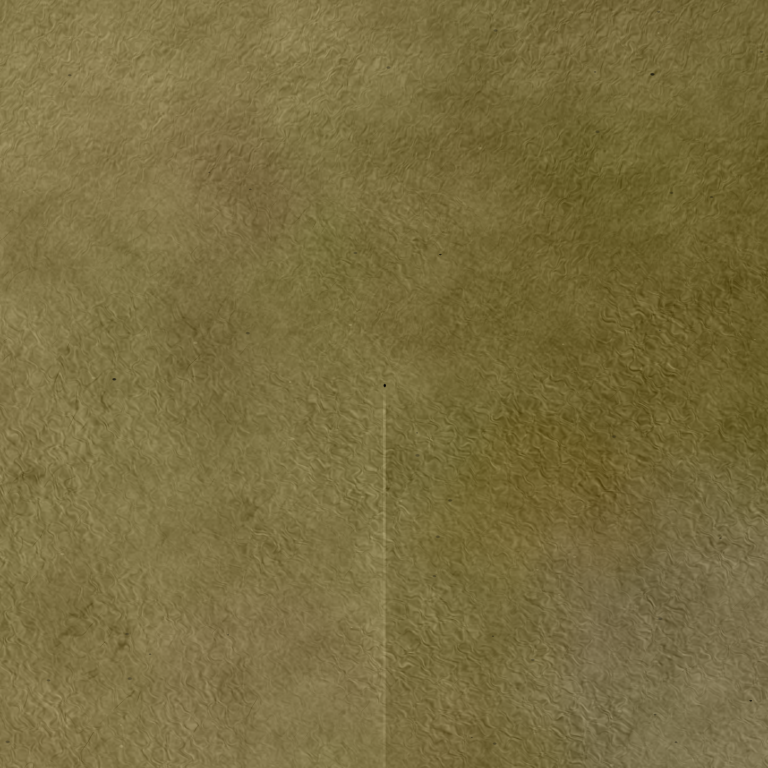
A WebGL 1 fragment shader for this texture:

```glsl
precision highp float;
// Weathered olive ground: soft stains, fine embossed grain, dark pits and one vertical seam.
uniform vec2 u_resolution;

float hash(vec2 p) {
  vec3 q = fract(p.xyx * 0.1031);
  q += dot(q, q.yzx + 33.33);
  return fract((q.x + q.y) * q.z);
}

float noise(vec2 p) {
  vec2 cell = floor(p), f = fract(p);
  f = f * f * (3.0 - 2.0 * f);
  return mix(mix(hash(cell), hash(cell + vec2(1.0, 0.0)), f.x),
             mix(hash(cell + vec2(0.0, 1.0)), hash(cell + 1.0), f.x), f.y);
}

float fbm(vec2 p) {
  float sum = 0.0, amp = 0.5;
  for (int i = 0; i < 5; i++) {
    sum += amp * noise(p);
    p = mat2(1.6, 1.2, -1.2, 1.6) * p + 17.3;
    amp *= 0.5;
  }
  return sum;
}

// Soft elliptical stain: 1 inside, 0 outside.
float blotch(vec2 p, vec2 centre, vec2 radius, float softness) {
  return 1.0 - smoothstep(1.0 - softness, 1.0 + softness, length((p - centre) / radius));
}

// Side-lit relief of short fibres along the given angle, in two sizes.
float fibres(vec2 p, float angle, float scale) {
  float c = cos(angle), s = sin(angle);
  vec2 q = vec2(c * p.x + s * p.y, c * p.y - s * p.x) * scale * vec2(0.7, 1.1);
  q += 2.0 * vec2(noise(p * 90.0), noise(p * 90.0 + 31.0));
  vec2 fine = q * 1.7 + 53.0;
  return 0.65 * (noise(q) - noise(q + vec2(0.4, 0.7)))
       + 0.6 * (noise(fine) - noise(fine + vec2(0.5, 0.8)));
}

// Sparse dark pits, at most one per grid cell.
float pits(vec2 p, float count, float rarity) {
  vec2 cell = floor(p * count);
  vec2 centre = 0.25 + 0.5 * vec2(hash(cell + 5.1), hash(cell + 9.7));
  vec2 d = (fract(p * count) - centre) / count;
  d = vec2(d.x + 0.5 * d.y, d.y * 1.5 - 0.3 * d.x);
  float size = mix(0.0015, 0.0035, hash(cell + 2.3));
  float shape = 1.0 - smoothstep(size * 0.3, size * 1.3, length(d));
  return shape * step(rarity, hash(cell + 13.9));
}

void main() {
  vec2 uv = gl_FragCoord.xy / u_resolution;
  float pixel = 1.0 / min(u_resolution.x, u_resolution.y);
  vec2 warp = vec2(fbm(uv * 7.0), fbm(uv * 7.0 + 40.0)) - 0.48;
  vec2 p = uv + 0.12 * warp;

  // Broad light and stains
  vec3 color = vec3(0.479, 0.431, 0.252);
  color += mix(0.022, -0.029, smoothstep(0.35, 0.8, p.x));
  color += vec3(0.03, 0.025, 0.025) * blotch(p, vec2(0.12, 0.92), vec2(0.4, 0.25), 0.7);
  color -= vec3(0.032, 0.03, 0.05) * blotch(p, vec2(0.88, 0.62), vec2(0.36, 0.26), 0.6);
  color -= vec3(0.035, 0.045, 0.03) * blotch(p, vec2(0.31, 0.77), vec2(0.08, 0.09), 0.8);
  color -= vec3(0.033, 0.037, 0.03) * blotch(p, vec2(0.28, 0.56), vec2(0.06, 0.11), 0.8);
  color -= vec3(0.022, 0.014, 0.025) * blotch(p, vec2(0.4, 0.63), vec2(0.09, 0.07), 0.6);
  color -= vec3(0.01, 0.018, 0.034) * blotch(p, vec2(0.71, 0.34), vec2(0.13, 0.1), 0.35);
  color += vec3(0.022, 0.03, 0.068) * blotch(p, vec2(0.92, 0.1), vec2(0.22, 0.25), 0.3);
  color += vec3(0.012, 0.003, 0.02) * blotch(p, vec2(0.36, 0.1), vec2(0.16, 0.13), 0.4);
  color += 0.085 * (fbm(uv * 10.0 + 3.0) - 0.48);
  color += 0.075 * (fbm(uv * 38.0 + 9.0) - 0.48);
  color += vec3(0.018, -0.012, 0.012) * (fbm(uv * 5.0 + 71.0) - 0.48);

  // Grain: steep on the upper right, slanting on the left, shallow elsewhere
  float upper = smoothstep(0.5, 0.8, uv.y + 0.5 * warp.x);
  float left = 1.0 - smoothstep(0.2, 0.5, uv.x + 0.6 * warp.y);
  float grain = mix(fibres(uv, -0.45, 195.0), fibres(uv, 1.2, 200.0), upper);
  grain = mix(grain, fibres(uv, -0.85, 180.0), left * (1.0 - upper));
  float rough = 0.55 + 0.9 * noise(uv * 14.0 + 23.0);
  color += 0.105 * rough * mix(1.0, 0.8, upper) * grain;
  color += 0.05 * (noise(uv * 310.0) - 0.5);

  // Thin broken creases, strongest at the lower left
  vec2 along = mat2(0.8, 0.6, -0.6, 0.8) * (uv + 0.06 * warp);
  float ridge = abs(noise(along * vec2(75.0, 38.0)) - 0.5);
  float broken = smoothstep(0.45, 0.75, noise(uv * 24.0 + 8.0)) * smoothstep(0.25, 0.6, noise(uv * 95.0));
  float crease = (1.0 - smoothstep(0.0, 0.1, ridge)) * broken;
  color -= 0.065 * crease * (0.35 + 0.65 * left * (1.0 - upper));

  // A few pits and pale flecks
  color *= 1.0 - 0.65 * pits(uv, 17.0, 0.975) - 0.3 * pits(uv + 0.37, 38.0, 0.98);
  color += 0.09 * pits(uv + 0.71, 40.0, 0.985);

  // Seam: a pale lip with a thin bright edge on the left, a faint shadow on the right
  float side = uv.x - 0.502;
  float below = smoothstep(0.5, 0.42, uv.y);
  float onLeft = 1.0 - smoothstep(-pixel, pixel, side);
  float lip = 0.04 * exp(-abs(side) / 0.022);
  color += below * mix(-0.025 * exp(-abs(side) / 0.04), lip, onLeft);
  float edge = 1.0 - smoothstep(0.0008, 0.0008 + 1.5 * pixel, abs(side + 0.0015));
  color += 0.08 * edge * smoothstep(0.5, 0.47, uv.y) * mix(0.3, 1.0, smoothstep(0.2, 0.42, uv.y));
  float tip = length((uv - vec2(0.501, 0.498)) * vec2(1.0, 0.75));
  color *= smoothstep(0.0005, 0.0005 + 1.5 * pixel, tip);

  gl_FragColor = vec4(clamp(color, 0.0, 1.0), 1.0);
}
```
